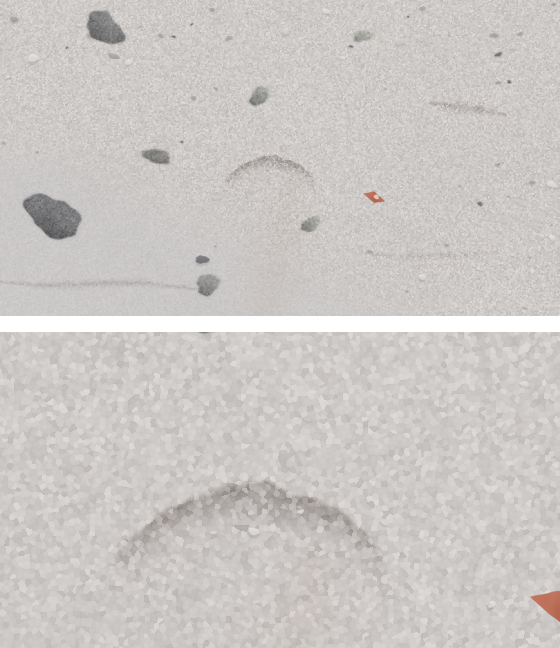
Top: the whole. Bottom: its middle third, enlarged.
Give the GLSL for this texture, as a WebGL 2 fragment shader.

```glsl
#version 300 es
precision highp float;
// Pale damp beach sand with scattered shell chips, pebbles and a few dark rocks.
// Cellular noise makes the grains, layered sines the broad tone and outlines;
// hashed cells scatter the pebbles, soft strokes and an arc mark the hollows.
uniform vec2 u_resolution;
out vec4 fragColor;

vec2 hash2(vec2 p) {
    vec3 q = fract(p.xyx * vec3(0.1031, 0.1030, 0.0973));
    q += dot(q, q.yzx + 33.33);
    return fract((q.xx + q.yz) * q.zy);
}

mat2 rotation(float a) {
    return mat2(cos(a), sin(a), -sin(a), cos(a));
}

// Smooth layered sines, roughly -1 to 1.
float waves(vec2 p) {
    float sum = 0.0, amplitude = 0.5;
    for (int i = 0; i < 4; i++) {
        p = rotation(1.1) * p * 1.7 + 2.3;
        sum += amplitude * sin(p.x + 1.3 * sin(p.y)) * cos(p.y * 0.8);
        amplitude *= 0.65;
    }
    return sum;
}

// Cellular grain: a random tone per cell, darker at the cell rim.
float grain(vec2 p) {
    vec2 cell = floor(p);
    float nearest = 9.0, tone = 0.0;
    for (int y = -1; y <= 1; y++)
    for (int x = -1; x <= 1; x++) {
        vec2 c = cell + vec2(x, y);
        vec2 h = hash2(c);
        vec2 d = c + h - p;
        float dist = dot(d, d);
        if (dist < nearest) {
            nearest = dist;
            tone = hash2(c + 71.7).x + hash2(c + 19.3).y - 1.0;
        }
    }
    return tone + 0.12 - 0.5 * nearest;
}

// Signed distance to an uneven flattened stone.
float stone(vec2 p, float radius, float flatness, float seed) {
    p = rotation(sin(seed * 7.0) * 0.45) * p;
    p.y *= flatness;
    float a = atan(p.y, p.x);
    float outline = 1.0 + 0.12 * sin(2.0 * a + seed) + 0.09 * sin(3.0 * a + seed * 2.7)
                  + 0.04 * sin(7.0 * a + seed * 5.1);
    return (length(p) - radius * outline) / flatness;
}

float cover(float d, float softness) {
    return 1.0 - smoothstep(-softness, softness, d);
}

// Soft stroke from a to b.
float stroke(vec2 p, vec2 a, vec2 b, float width) {
    vec2 ab = b - a;
    float t = clamp(dot(p - a, ab) / dot(ab, ab), 0.0, 1.0);
    float d = length(p - a - ab * t) / (width * (0.3 + 2.8 * t * (1.0 - t)));
    return exp(-d * d);
}

// One hashed layer of pebbles, each with a faint shadow below.
vec3 pebbles(vec3 color, vec2 p, float scale, float density, float seed, float px) {
    vec2 cell = floor(p * scale);
    for (int y = -1; y <= 1; y++)
    for (int x = -1; x <= 1; x++) {
        vec2 c = cell + vec2(x, y);
        vec2 place = hash2(c + seed), kind = hash2(c + seed + 37.1);
        vec2 d = p - (c + 0.2 + 0.6 * place) / scale;
        float radius = mix(0.1, 0.27, kind.y * kind.y) / scale;
        float id = place.x * 40.0;
        float present = step(kind.x, density);
        float body = cover(stone(d, radius, 1.3 + place.y * 0.5, id), px);
        float shade = cover(stone(d + vec2(0.0, radius * 0.4), radius, 1.5, id), px * 2.0);
        float tone = hash2(c + seed + 91.7).x;
        vec3 tint = mix(vec3(0.64, 0.635, 0.63), vec3(0.88, 0.87, 0.86), smoothstep(0.3, 0.65, tone));
        tint = mix(tint, vec3(0.43, 0.43, 0.44), step(tone, 0.1));
        color *= 1.0 - 0.1 * shade * present;
        color = mix(color, tint + 0.05 * d.y / radius, body * present * 0.85);
    }
    return color;
}

void main() {
    vec2 p = gl_FragCoord.xy / u_resolution.y;
    float aspect = u_resolution.x / u_resolution.y, px = 0.8 / u_resolution.y;
    float broad = waves(p * 2.2), ragged = waves(p * 24.0);
    float speck = grain(p * 175.0);

    // Sand: coarse when dry, fine and grey on the wet lower left.
    float wet = cover(p.y + 0.45 * p.x - 0.58 + 0.06 * broad, 0.16);
    vec3 color = mix(vec3(0.805, 0.789, 0.78), vec3(0.796, 0.787, 0.782), wet);
    color += 0.008 * broad + 0.004 * ragged;
    color += mix(0.062, 0.026, wet) * speck;

    // Footprint rim, its trail, ripples and shallow hollows.
    vec2 q = (p - vec2(0.856, 0.385)) / vec2(0.15, 0.12);
    float rim = 1.0 - length(q) + 0.07 * ragged;
    float arc = smoothstep(-0.03, 0.05, rim) * exp(-max(rim, 0.0) * 5.0) * smoothstep(-0.1, 0.9, q.y);
    float trail = stroke(p, vec2(0.82, -0.1), vec2(0.92, 0.42), 0.08);
    vec2 bent = p + vec2(0.0, 0.008 * sin(p.x * 11.0) + 0.003 * ragged);
    float marks = 0.09 * stroke(bent, vec2(0.0, 0.11), vec2(0.62, 0.09), 0.011)
                + 0.05 * stroke(bent, vec2(1.15, 0.2), vec2(1.6, 0.19), 0.009)
                + 0.12 * stroke(bent, vec2(1.36, 0.68), vec2(1.6, 0.63), 0.014);
    color *= 1.0 - (0.28 * arc + marks) * (1.0 - 0.5 * speck) * vec3(0.93, 1.0, 1.03);
    color -= trail * vec3(0.012, 0.02, 0.025);

    // Pebbles gather along the top and at the lower right.
    float drift = smoothstep(0.68, 1.0, p.y) + exp(-10.0 * dot(p - vec2(1.65, 0.23), p - vec2(1.65, 0.23)));
    color = pebbles(color, p, 30.0, 0.025 + 0.09 * drift, 5.0, px);
    color = pebbles(color, p, 13.0, 0.03 + 0.2 * drift, 63.0, px);

    // Rocks step across the beach, shrinking and paling as they go.
    for (int i = 0; i < 7; i++) {
        float n = float(i), radius = 0.085 / (1.0 + 0.38 * n);
        vec2 d = p - fract(vec2(0.095, 0.315) + n * vec2(0.092, 0.595)) * vec2(aspect, 1.0);
        float flatness = 1.35 + 1.1 * exp(-4.0 * (n - 2.0) * (n - 2.0));
        float edge = stone(d, radius, flatness, n + 2.0) + 0.002 * ragged;
        vec3 rock = mix(vec3(0.44, 0.44, 0.45), vec3(0.63, 0.635, 0.60), n / 6.0);
        rock += 0.09 * d.y / radius + 0.05 * d.x / radius + 0.07 * speck + 0.05 * ragged;
        color *= 1.0 - 0.1 * cover(edge, 0.012);
        color = mix(color, rock, cover(edge, px * 1.6) * 0.95);
    }

    // Broken orange shell with a pale inner face.
    vec2 s = p - vec2(1.185, 0.375);
    float shell = abs(s.x) * 0.8 + abs(s.y + 0.35 * s.x) * 1.4 - 0.026 - 0.005 * ragged;
    color = mix(color, vec3(0.72, 0.42, 0.33) + 0.08 * ragged, cover(shell, px * 1.5));
    color = mix(color, vec3(0.87, 0.78, 0.74), cover(stone(s - vec2(0.006, 0.002), 0.009, 1.4, 4.0), px));

    fragColor = vec4(clamp(color, 0.0, 1.0), 1.0);
}
```
